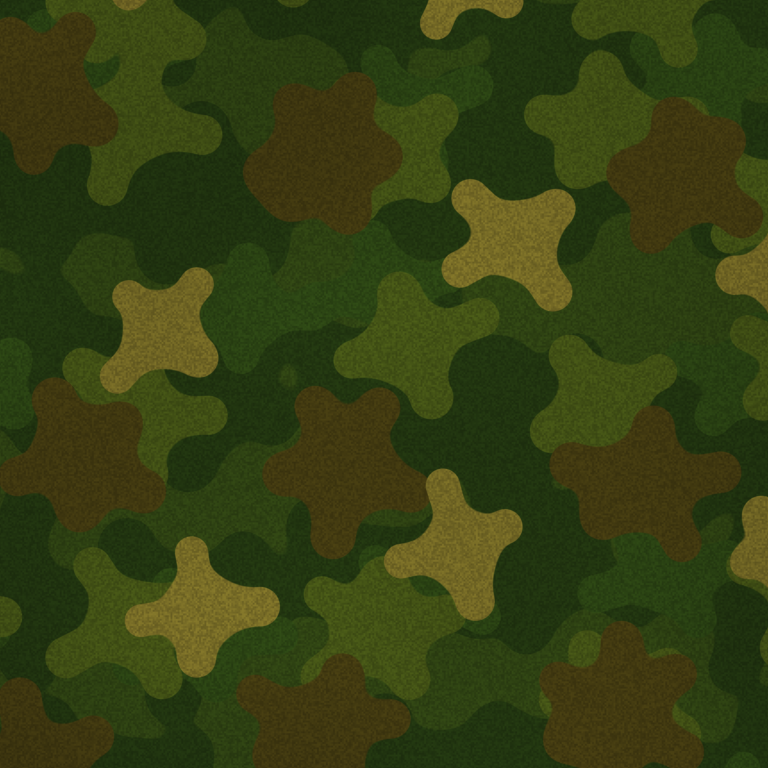
Write a Shadertoy shader that draws this pattern.

```glsl
// Woodland camouflage cloth: overlapping round-lobed patches in greens, brown and tan.
#define ARM_MIN 0.070    // shortest arm, centre to lobe
#define ARM_MAX 0.101    // longest arm
#define LOBE 0.027       // lobe radius
#define FILLET 0.050     // roundness of the bays between arms
#define SWING 0.42       // random change of arm direction, radians
#define EDGE 0.0011      // softness of patch edges
#define GRAIN 0.28       // strength of the cloth grain
#define GRAIN_FREQ 430.0 // grains across the canvas
#define TONE 0.12        // strength of the slow tone drift

const float TAU = 6.2831853;
const vec3 MID   = vec3(0.175, 0.250, 0.070);
const vec3 MOSS  = vec3(0.160, 0.252, 0.072);
const vec3 DARK  = vec3(0.125, 0.200, 0.060);
const vec3 OLIVE = vec3(0.252, 0.310, 0.080);
const vec3 BROWN = vec3(0.252, 0.220, 0.062);
const vec3 TAN   = vec3(0.445, 0.402, 0.142);

// Three random values from a cell and a seed
vec3 hash3(vec2 cell, float seed) {
    vec3 q = fract(vec3(cell.xyx + seed * 17.3) * vec3(0.1031, 0.1030, 0.0973));
    q += dot(q, q.yxz + 33.33);
    return fract((q.xxy + q.yzz) * q.zyx);
}

// Smooth value noise
float noise(vec2 p, float seed) {
    vec2 i = floor(p), f = fract(p);
    f = f * f * (3.0 - 2.0 * f);
    float bottom = mix(hash3(i, seed).x, hash3(i + vec2(1, 0), seed).x, f.x);
    float top = mix(hash3(i + vec2(0, 1), seed).x, hash3(i + vec2(1, 1), seed).x, f.x);
    return mix(bottom, top, f.y);
}

float smoothMin(float a, float b, float k) {
    float h = max(k - abs(a - b), 0.0) / k;
    return min(a, b) - 0.25 * k * h * h;
}

// Distance from p to a rounded arm that runs from the centre to the tip
float armDistance(vec2 p, vec2 tip, float radius) {
    float t = clamp(dot(p, tip) / dot(tip, tip), 0.0, 1.0);
    return length(p - tip * t) - radius * mix(0.9, 1.0, t);
}

// One patch: arms fanned around a centre and blended into round bays
float patchDistance(vec2 p, vec2 cell, float seed, int arms, float stretch) {
    float turn = hash3(cell, seed + 1.0).x * TAU;
    float d = 1.0;
    for (int i = 0; i < 6; i++) {
        if (i >= arms) break;
        vec3 rnd = hash3(cell, seed + 2.0 + float(i));
        float angle = turn + TAU * float(i) / float(arms) + (rnd.x - 0.5) * SWING;
        vec2 tip = mix(ARM_MIN, ARM_MAX, rnd.y) * vec2(cos(angle) * stretch, sin(angle) / stretch);
        d = smoothMin(d, armDistance(p, tip, LOBE * mix(0.9, 1.12, rnd.z)), FILLET);
    }
    return d;
}

// A layer of patches on a jittered grid; the arm count is minArms or one more
float layerDistance(vec2 p, float size, float scale, float jitter, int minArms,
                    float stretch, float seed) {
    vec2 home = floor(p / size);
    float d = 1.0;
    for (int y = -1; y <= 1; y++)
    for (int x = -1; x <= 1; x++) {
        vec2 cell = home + vec2(x, y);
        vec3 rnd = hash3(cell, seed);
        vec2 centre = (cell + 0.5 + (rnd.xy - 0.5) * jitter) * size;
        int arms = minArms + int(rnd.z > 0.5);
        float blob = scale * patchDistance((p - centre) / scale, cell, seed, arms, stretch);
        d = smoothMin(d, blob, 0.025);
    }
    return d;
}

vec3 paint(vec3 under, vec3 ink, float d) {
    float soft = max(EDGE, 0.75 / iResolution.y);
    return mix(under, ink, smoothstep(soft, -soft, d));
}

void mainImage(out vec4 fragColor, in vec2 fragCoord) {
    vec2 uv = fragCoord / iResolution.y;

    // Patches from the ground up; tan sits between the brown ones
    vec3 col = MID;
    col = paint(col, DARK,  layerDistance(uv + 3.07, 0.245, 1.28, 0.50, 5, 1.12, 11.0));
    col = paint(col, MOSS,  layerDistance(uv + 5.21, 0.330, 0.90, 0.55, 4, 1.15, 23.0));
    col = paint(col, OLIVE, layerDistance(uv + 7.13, 0.310, 0.97, 0.55, 4, 1.06, 37.0));
    col = paint(col, BROWN, layerDistance(uv + 2.10, 0.390, 1.00, 0.34, 5, 1.00, 53.0));
    col = paint(col, TAN,   layerDistance(uv + 2.295, 0.390, 0.86, 0.34, 4, 1.00, 71.0));

    // Slow tone drift, fine cloth grain and slightly darker rims
    float drift = 1.0 + TONE * (noise(uv * 5.0, 91.0) - 0.5);
    float grain = 1.0 + GRAIN * (noise(uv * GRAIN_FREQ, 97.0) - 0.5);
    vec2 offCentre = fragCoord / iResolution.xy - 0.5;
    float rim = 1.02 - 0.14 * dot(offCentre, offCentre);
    fragColor = vec4(col * drift * grain * rim, 1.0);
}
```
